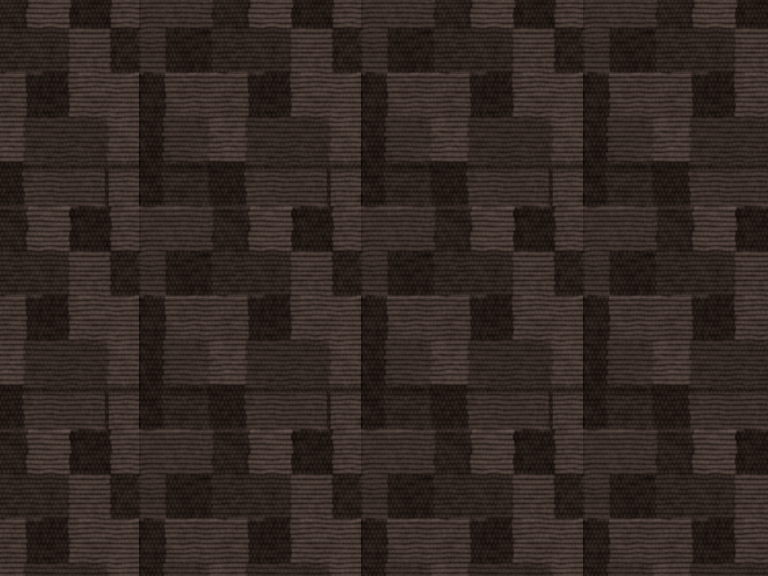
A Shadertoy shader for this pattern:

```glsl
// Ribbed carpet: a square repeat of patchwork blocks woven in brown yarn.
// Each repeat is a 6 x 5 grid of tones with ragged block edges, crossed by
// horizontal ribs and, in the darker blocks, by staggered knitted stitches.

const vec2  REPEAT = vec2(0.3854, 0.3872);   // repeat size, in canvas heights
const vec2  ORIGIN = vec2(0.2413, 0.0486);   // corner of a repeat, from top left
const vec3  DARK_YARN  = vec3(0.11, 0.08, 0.065);
const vec3  LIGHT_YARN = vec3(0.335, 0.275, 0.253);
const int   COLS = 6;
const int   ROWS = 5;
const float RIBS = 45.0;                     // ribs per repeat
const float STITCHES = 54.0;                 // stitches per repeat
const float EDGE_BLUR = 0.006;
const float EDGE_RAGGED = 0.014;
const float RIB_DEPTH = 0.42;
const float STITCH_DEPTH = 0.17;
const float GRAIN = 0.24;
const int   SAMPLES = 2;                     // antialiasing samples per axis
const float PI = 3.14159;

const float COLUMN_EDGE[5] = float[5](0.122, 0.330, 0.495, 0.687, 0.872);
const float ROW_SHIFT[5] = float[5](0.0, -0.004, -0.012, -0.016, 0.002);

// Block tones, top row first
const float TONE[30] = float[30](
    0.42, 0.08, 0.28, 0.28, 0.62, 0.15,
    0.10, 0.58, 0.58, 0.08, 0.62, 0.64,
    0.10, 0.45, 0.66, 0.36, 0.36, 0.66,
    0.10, 0.28, 0.10, 0.50, 0.50, 0.60,
    0.48, 0.48, 0.18, 0.66, 0.08, 0.62);

float hash(vec2 p) {
    vec3 q = fract(p.xyx * 0.1031);
    q += dot(q, q.yzx + 33.33);
    return fract((q.x + q.y) * q.z);
}

// Value noise over a unit tile, wrapping at its borders
float tileNoise(vec2 tile, vec2 cells) {
    vec2 p = tile * cells;
    vec2 i = floor(p);
    vec2 f = p - i;
    f = f * f * (3.0 - 2.0 * f);
    vec2 a = mod(i, cells);
    vec2 b = mod(i + 1.0, cells);
    return mix(mix(hash(a), hash(vec2(b.x, a.y)), f.x),
               mix(hash(vec2(a.x, b.y)), hash(b), f.x), f.y);
}

// Soft band of half width w around centre c
float band(float x, float c, float w) {
    return 1.0 - smoothstep(w * 0.6, w * 1.4, abs(x - c));
}

float rowTone(int row, float x) {
    row = (row + ROWS) % ROWS;
    float tone = TONE[row * COLS];
    for (int i = 1; i < COLS; i++) {
        float edge = COLUMN_EDGE[i - 1] + ROW_SHIFT[row];
        float step01 = smoothstep(edge - EDGE_BLUR, edge + EDGE_BLUR, x);
        tone += (TONE[row * COLS + i] - TONE[row * COLS + i - 1]) * step01;
    }
    return tone;
}

float blockTone(vec2 tile) {
    float rib = floor(tile.y * RIBS);
    float x = tile.x + EDGE_RAGGED * (hash(vec2(rib, 7.0)) - 0.5);
    float y = tile.y * float(ROWS) - 0.5;
    float row = floor(y);
    float blend = smoothstep(0.47, 0.53, y - row);
    return mix(rowTone(int(row), x), rowTone(int(row) + 1, x), blend);
}

vec3 carpet(vec2 p) {
    vec2 tile = fract((p - ORIGIN) / REPEAT);
    float tone = blockTone(tile);

    // Dark shadow strips between blocks
    tone *= 1.0 - 0.6 * band(tile.y, 0.622, 0.014);
    float inRow = step(0.63, tile.y) * step(tile.y, 0.8);
    tone *= 1.0 - 0.75 * inRow * band(tile.x, 0.855, 0.009);

    // Ribs with a slight wander
    float wander = tileNoise(tile, vec2(20.0, 15.0)) - 0.5;
    float phase = tile.y * RIBS + 0.3 * wander;
    float rib = 2.0 * abs(sin(PI * phase)) - 1.27;
    float shade = tone + rib * (0.07 + RIB_DEPTH * tone);

    // Staggered stitches, strongest in dark yarn
    float stagger = PI * mod(floor(phase), 2.0);
    float stitch = sin(2.0 * PI * STITCHES * tile.x + stagger);
    float worn = tileNoise(tile, vec2(STITCHES, RIBS)) - 0.5;
    float darkness = 1.0 - smoothstep(0.1, 0.6, tone);
    shade += STITCH_DEPTH * darkness * (0.6 * stitch + 1.4 * worn);

    // Yarn variation along each rib, and fine fibre
    float yarn = tileNoise(tile, vec2(30.0, RIBS)) - 0.5;
    float fibre = tileNoise(tile, vec2(140.0, 90.0)) - 0.5;
    shade += GRAIN * (0.4 + tone) * (0.8 * yarn + fibre);

    // Broken bright ridges on two row borders, and the vertical seam
    float ridge = band(tile.y, 0.203, 0.007) + band(tile.y, 0.803, 0.007);
    shade += 0.32 * ridge * smoothstep(0.3, 0.7, tileNoise(tile, vec2(24.0, 5.0)));
    shade -= 0.16 * band(tile.x, 0.0, 0.008);

    return mix(DARK_YARN, LIGHT_YARN, clamp(shade, -0.25, 1.2));
}

void mainImage(out vec4 fragColor, in vec2 fragCoord) {
    vec3 sum = vec3(0.0);
    for (int i = 0; i < SAMPLES * SAMPLES; i++) {
        vec2 offset = (vec2(i % SAMPLES, i / SAMPLES) + 0.5) / float(SAMPLES) - 0.5;
        vec2 p = (fragCoord + offset) / iResolution.y;
        sum += carpet(vec2(p.x, 1.0 - p.y));
    }
    fragColor = vec4(sum / float(SAMPLES * SAMPLES), 1.0);
}
```
